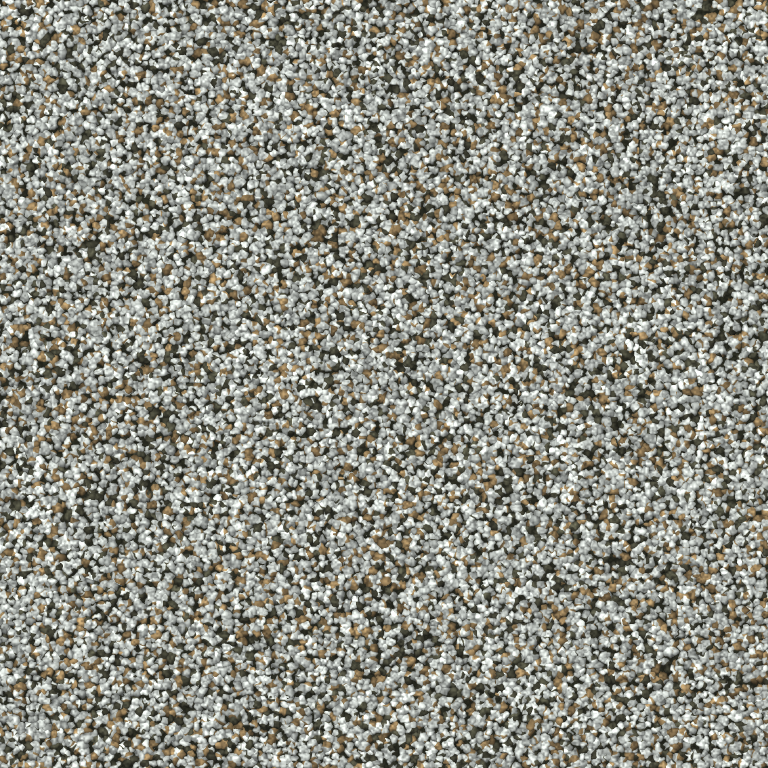
Reproduce this texture procedurally as a Shadertoy shader.

```glsl
// Draws a speckled cut-pile carpet of pale tufts flecked with tan and dark yarn.

const float TUFTS_ACROSS = 118.0;
const float JITTER = 0.86;          // scatter of tufts within their cells
const float MIN_RADIUS = 0.54;      // in tuft cells
const float MAX_RADIUS = 0.88;
const float STRETCH = 1.17;         // elongation of each tuft
const float RAGGEDNESS = 0.50;      // warp of the tuft outlines, in cells
const float DARK_SHARE = 0.065;     // tufts of one yarn only
const float TAN_SHARE = 0.075;
const float FLECK_TAN_SHARE = 0.54; // flecks that are tan, the rest dark
const float PATCHINESS = 0.05;      // drift of the yarn mix over the canvas
const float FIBRE_CONTRAST = 0.50;
const vec2 LIGHT_DIR = vec2(-0.45, 0.89);

const vec3 PALE_YARN = vec3(0.768, 0.790, 0.768);
const vec3 TAN_YARN = vec3(0.570, 0.480, 0.340);
const vec3 DARK_YARN = vec3(0.290, 0.290, 0.235);
const vec3 GAP_COLOUR = vec3(0.150, 0.155, 0.120);

vec4 hash4(vec2 p) {
    vec4 q = fract(p.xyxy * vec4(0.1031, 0.1030, 0.0973, 0.1099));
    q += dot(q, q.wzxy + 33.33);
    return fract((q.xxyz + q.yzzw) * q.zywx);
}

// Two independent smooth noises, 0 to 1
vec2 valueNoise(vec2 p) {
    vec2 cell = floor(p);
    vec2 f = fract(p);
    f = f * f * (3.0 - 2.0 * f);
    vec2 low = mix(hash4(cell).xy, hash4(cell + vec2(1, 0)).xy, f.x);
    vec2 high = mix(hash4(cell + vec2(0, 1)).xy, hash4(cell + vec2(1, 1)).xy, f.x);
    return mix(low, high, f.y);
}

// Slow drift with a slight vertical grain, about -0.5 to 0.5
float patchDrift(vec2 uv) {
    return 0.5 * valueNoise(uv * vec2(17.0, 11.0) + 5.0).x
         + 0.5 * valueNoise(uv * vec2(46.0, 24.0) + 71.0).x - 0.5;
}

// Some tufts are of one yarn; pale ones may carry a fleck along one side
vec3 yarnColour(float pick, float side, vec4 fleck, float drift) {
    float dark = DARK_SHARE - PATCHINESS * drift;
    if (pick < dark) return DARK_YARN;
    if (pick < dark + TAN_SHARE) return TAN_YARN;
    vec3 fleckYarn = fleck.x < FLECK_TAN_SHARE ? TAN_YARN : DARK_YARN;
    float edge = mix(-0.10, 1.0, fleck.y);
    return mix(PALE_YARN, fleckYarn, smoothstep(edge - 0.08, edge + 0.08, side));
}

// The highest tuft over each point wins; bare spots show the dark backing
vec3 carpet(vec2 uv, float drift) {
    vec2 p = uv * TUFTS_ACROSS;
    vec2 fibre = valueNoise(p * 3.1 + 19.0) - 0.5;
    p += RAGGEDNESS * (valueNoise(p * 1.9 + 43.0) - 0.5) + 0.16 * fibre;
    vec2 home = floor(p);
    float top = -1.0;
    vec3 colour = GAP_COLOUR;

    for (int y = -1; y <= 1; y++)
    for (int x = -1; x <= 1; x++) {
        vec2 cell = home + vec2(x, y);
        vec4 place = hash4(cell + 11.0);
        vec4 look = hash4(cell + 237.0);

        // Rotated ellipse around a jittered centre
        vec2 offset = p - cell - 0.5 - JITTER * (place.xy - 0.5);
        float angle = 6.2832 * place.z;
        vec2 axis = vec2(cos(angle), sin(angle));
        vec2 local = vec2(dot(offset, axis), dot(offset, vec2(-axis.y, axis.x)));
        local *= vec2(1.0 / STRETCH, STRETCH);
        float radius = mix(MIN_RADIUS, MAX_RADIUS, place.w);
        float dome = 1.0 - dot(local, local) / (radius * radius);

        float height = dome + 0.6 * look.x;
        if (dome > 0.0 && height > top) {
            top = height;
            float slope = dot(offset, LIGHT_DIR) / radius;
            float light = 0.50 + 0.48 * dome + 0.16 * slope + 0.10 * look.w;
            float tone = mix(0.82, 1.20, look.z);
            vec4 fleck = hash4(cell + 419.0);
            colour = yarnColour(look.y, local.x / radius, fleck, drift) * light * tone;
        }
    }
    return colour * (1.0 + FIBRE_CONTRAST * fibre.x);
}

void mainImage(out vec4 fragColor, in vec2 fragCoord) {
    float drift = patchDrift(fragCoord / iResolution.y);

    // Average of 3 by 3 samples softens the tuft edges
    vec3 sum = vec3(0.0);
    for (int j = -1; j <= 1; j++)
    for (int i = -1; i <= 1; i++)
        sum += carpet((fragCoord + vec2(i, j) / 3.0) / iResolution.y, drift);

    vec3 colour = sum / 9.0 * (1.02 + 0.10 * drift);
    fragColor = vec4(clamp(colour, 0.0, 1.0), 1.0);
}
```
